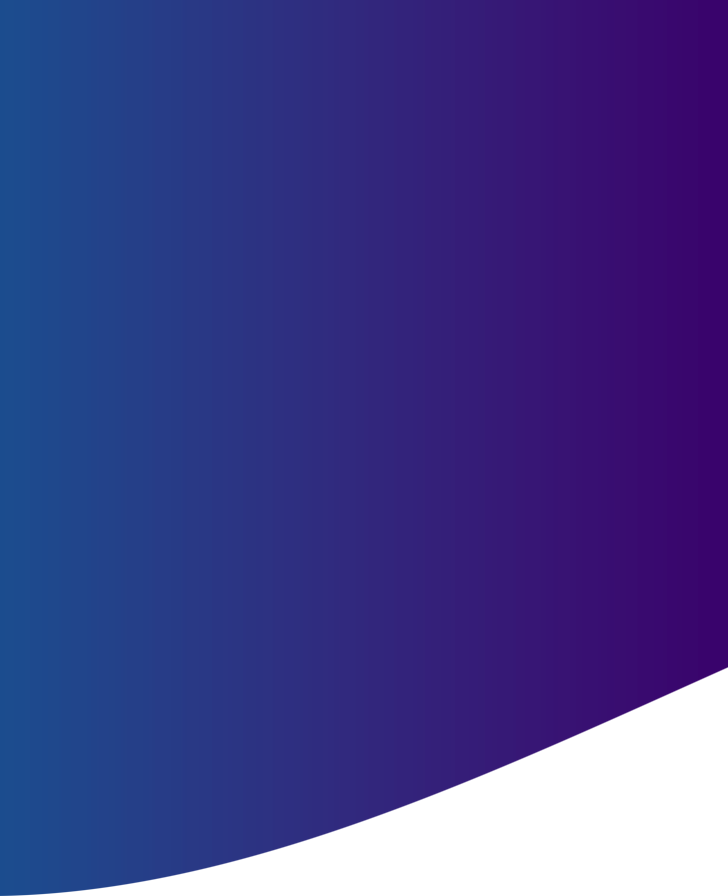
This background is drawn by a Shadertoy shader. Its source:

```glsl
// Height of the white wave's upper edge at horizontal position x
float waveHeight(float x) {
    return x * (0.015 + x * (0.3716 - 0.1314 * x));
}

// Blue to violet ramp, left to right
vec3 rampColor(float x) {
    float red = 0.105 + x * (0.235 - 0.115 * x);
    return vec3(red, 0.302 - 0.295 * x, 0.56 - 0.14 * x);
}

void mainImage(out vec4 fragColor, in vec2 fragCoord) {
    vec2 uv = fragCoord / iResolution.xy;

    // Faint vertical bands within the ramp
    float bandCentre = (floor(uv.x * 24.0) + 0.5) / 24.0;
    vec3 color = rampColor(mix(uv.x, bandCentre, 0.4));

    // White area below the wave, with a smooth edge
    float above = uv.y - waveHeight(uv.x);
    float softness = 0.7 * fwidth(above);
    color = mix(vec3(1.0), color, smoothstep(-softness, softness, above));

    fragColor = vec4(color, 1.0);
}
```
